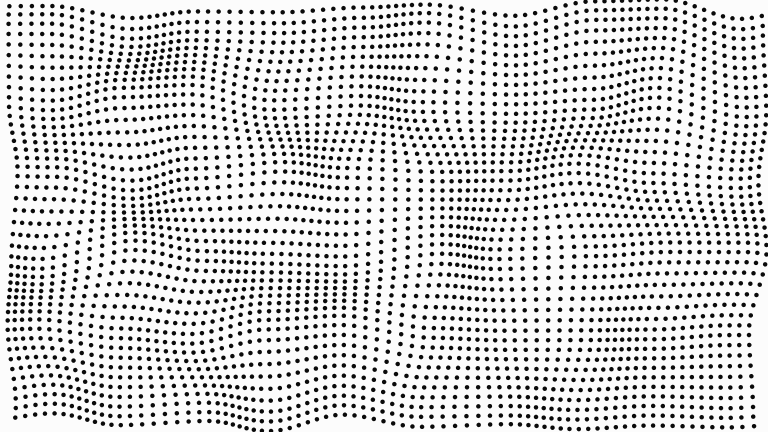
Give the GLSL for this pattern, as a Shadertoy shader.

```glsl
// Grid of small black dots on white, gently pushed out of line by smooth noise.

const float ROWS = 45.0;          // grid steps over the canvas height
const float DOT_RADIUS = 0.23;    // in grid steps
const float WARP_AMOUNT = 1.2;    // largest shift per axis, in grid steps
const float WARP_SIZE = 8.0;      // grid steps per noise lattice cell
const vec2  WARP_OFFSET = vec2(3.4, 7.7);
const int   REACH = 2;            // neighbours searched, covers the largest shift
const vec3  PAPER = vec3(0.99);
const vec3  INK = vec3(0.04);

// Sine-free hash, two values in 0..1
vec2 hash22(vec2 p) {
    vec3 q = fract(p.xyx * vec3(0.1031, 0.1030, 0.0973));
    q += dot(q, q.yzx + 33.33);
    return fract((q.xx + q.yz) * q.zy);
}

// Two independent channels of value noise, each in -1..1
vec2 valueNoise(vec2 p) {
    vec2 cell = floor(p);
    vec2 f = fract(p);
    vec2 blend = f * f * (3.0 - 2.0 * f);
    vec2 low = mix(hash22(cell), hash22(cell + vec2(1.0, 0.0)), blend.x);
    vec2 high = mix(hash22(cell + vec2(0.0, 1.0)), hash22(cell + vec2(1.0)), blend.x);
    return 2.0 * mix(low, high, blend.y) - 1.0;
}

// Centre of a dot after warping
vec2 dotCentre(vec2 id) {
    return id + WARP_AMOUNT * valueNoise(id / WARP_SIZE + WARP_OFFSET);
}

// Distance to the closest dot edge; the grid stops one step inside the canvas
float dotsDistance(vec2 p, vec2 gridSize) {
    vec2 nearest = round(p);
    float dist = 10.0;
    for (int y = -REACH; y <= REACH; y++) {
        for (int x = -REACH; x <= REACH; x++) {
            vec2 id = nearest + vec2(x, y);
            bool inside = all(greaterThan(id, vec2(0.5)))
                       && all(lessThan(id, gridSize - 0.5));
            if (inside) dist = min(dist, length(p - dotCentre(id)) - DOT_RADIUS);
        }
    }
    return dist;
}

void mainImage(out vec4 fragColor, in vec2 fragCoord) {
    float pixel = ROWS / iResolution.y;
    vec2 p = fragCoord * pixel;
    vec2 gridSize = round(iResolution.xy * pixel);

    // One-pixel soft edge
    float dist = dotsDistance(p, gridSize);
    float ink = clamp(0.5 - dist / pixel, 0.0, 1.0);
    fragColor = vec4(mix(PAPER, INK, ink), 1.0);
}
```
